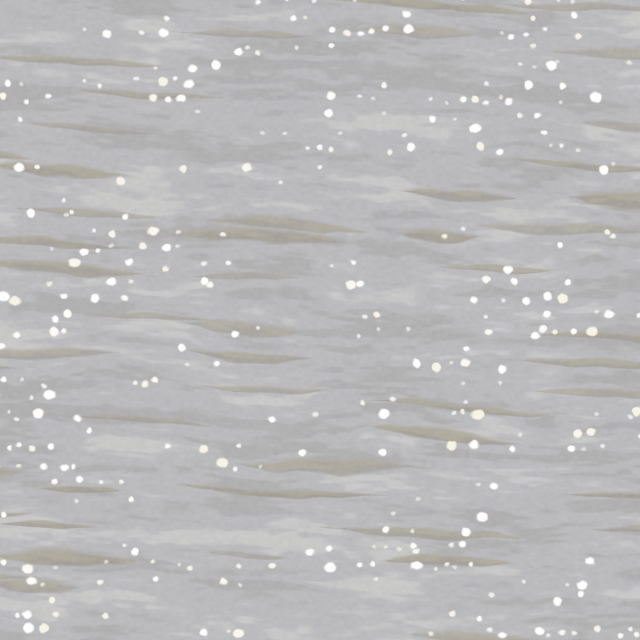
Give the GLSL for this texture, as a WebGL 2 fragment shader.

```glsl
#version 300 es
precision highp float;
// Rippled grey water in hazy sunlight: stretched value noise gives the streaks,
// scattered ragged lenses give the sandy wave faces, and clustered soft dots
// give the sun glints.

#define TILT 0.045
#define GRAIN 0.032
#define WAVE_CELL vec2(0.28, 0.055)
#define WAVE_SHARE 0.64
#define GLINT_CELL vec2(0.018, 0.026)
#define GLINT_SHARE 0.37
#define WATER vec3(0.732, 0.733, 0.745)
#define HAZE vec3(0.697, 0.692, 0.692)
#define PALE vec3(0.785, 0.785, 0.782)
#define SAND vec3(0.682, 0.660, 0.602)
#define SHADE vec3(0.630, 0.612, 0.585)

uniform vec2 u_resolution;
out vec4 fragColor;

vec2 hash2(vec2 p) {
    vec3 q = fract(p.xyx * vec3(0.1031, 0.1030, 0.0973));
    q += dot(q, q.yzx + 33.33);
    return fract((q.xx + q.yz) * q.zy);
}

float noise(vec2 p) {
    vec2 i = floor(p), f = fract(p);
    f = f * f * (3.0 - 2.0 * f);
    float low = mix(hash2(i).x, hash2(i + vec2(1, 0)).x, f.x);
    float high = mix(hash2(i + vec2(0, 1)).x, hash2(i + vec2(1, 1)).x, f.x);
    return mix(low, high, f.y);
}

// Long horizontal ripples in three sizes
float streaks(vec2 p) {
    return 0.43 * noise(p * vec2(5.0, 36.0) + 11.0)
         + 0.34 * noise(p * vec2(13.0, 83.0) + 47.0)
         + 0.23 * noise(p * vec2(42.0, 170.0) + 83.0);
}

// Wave faces: x = coverage, y = height within the lens from -1 to 1
vec2 waveFaces(vec2 p, float ragged) {
    vec2 home = floor(p / WAVE_CELL);
    vec2 best = vec2(0.0);
    for (int j = -1; j <= 1; j++)
    for (int i = -1; i <= 1; i++) {
        vec2 id = home + vec2(i, j);
        vec2 place = hash2(id + 131.0);
        vec2 size = hash2(id + 277.0);
        vec2 pick = hash2(id + 419.0);
        if (pick.x > WAVE_SHARE) continue;
        vec2 center = (id + 0.15 + 0.7 * place) * WAVE_CELL;
        vec2 extent = vec2(mix(0.07, 0.18, size.x), mix(0.007, 0.020, size.y * size.y));
        vec2 d = (p - center) / extent;
        float depth = 1.0 - d.x * d.x - abs(d.y) + 0.9 * (ragged - 0.5);
        // The lower rim is crisper than the upper one
        float softness = d.y < 0.0 ? 0.4 : 0.7;
        float cover = smoothstep(0.0, softness, depth) * mix(0.65, 1.0, pick.y);
        if (cover > best.x) best = vec2(cover, d.y);
    }
    return best;
}

// Glints: x = brightness, y = warmth
vec2 glints(vec2 p) {
    vec2 home = floor(p / GLINT_CELL);
    vec2 best = vec2(0.0);
    for (int j = -1; j <= 1; j++)
    for (int i = -1; i <= 1; i++) {
        vec2 id = home + vec2(i, j);
        float cluster = noise(vec2(id.x * 0.13, id.y * 0.83) + 61.0);
        vec2 pick = hash2(id + 541.0);
        if (pick.x > GLINT_SHARE * smoothstep(0.3, 0.85, cluster)) continue;
        vec2 jitter = hash2(id + 673.0) - 0.5;
        vec2 look = hash2(id + 797.0);
        vec2 center = (id + 0.5 + jitter * vec2(0.8, 0.5)) * GLINT_CELL;
        float radius = mix(0.0030, 0.0082, look.x * look.x);
        vec2 d = (p - center) * vec2(mix(0.75, 1.1, pick.y), 1.0);
        d += 0.0022 * (vec2(noise(p * 170.0), noise(p * 170.0 + 29.0)) - 0.5);
        float glow = 1.0 - smoothstep(radius - 0.0022, radius + 0.0018, length(d));
        glow *= mix(0.62, 1.0, smoothstep(0.0, 0.5, look.x));
        if (glow > best.x) best = vec2(glow, look.y);
    }
    return best;
}

void main() {
    vec2 uv = gl_FragCoord.xy / u_resolution.y;
    vec2 p = uv + vec2(0.0, TILT * uv.x);
    p.y += 0.016 * (noise(uv * vec2(5.0, 9.0) + 7.0) - 0.5);
    p.y += 0.006 * (noise(uv * vec2(17.0, 25.0) + 19.0) - 0.5);

    // Water surface
    float ripple = streaks(p);
    vec3 color = mix(HAZE, WATER, smoothstep(0.30, 0.48, ripple));
    color = mix(color, PALE, smoothstep(0.57, 0.76, ripple));

    // Sandy wave faces, greyer toward the lower rim
    float fine = noise(p * vec2(30.0, 130.0) + 151.0);
    vec2 face = waveFaces(p, 0.6 * ripple + 0.4 * fine);
    float shade = smoothstep(0.35, -0.55, face.y + 1.6 * (fine - 0.5));
    color = mix(color, mix(SAND, SHADE, 0.8 * shade), face.x * 0.92);

    // Fine grain
    float grain = 0.6 * noise(uv * vec2(130.0, 210.0)) + 0.4 * noise(uv * 260.0 + 37.0);
    color += GRAIN * (grain - 0.5);

    // Sun glints with a faint warm tint
    vec2 glint = glints(uv);
    vec3 sun = mix(vec3(1.0, 0.995, 0.99), vec3(0.97, 0.955, 0.89), smoothstep(0.45, 0.95, glint.y));
    color = mix(color, sun, glint.x);

    fragColor = vec4(color, 1.0);
}
```
